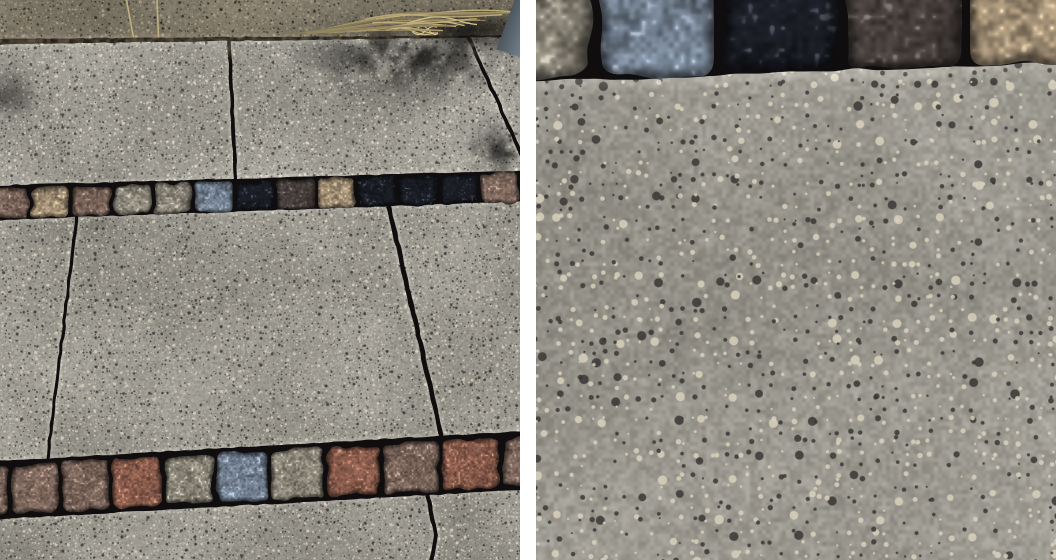
Left: the whole. Right: its middle third, enlarged.
Reproduce this texture procedurally as a Shadertoy shader.

```glsl
const vec3 GAP = vec3(0.06, 0.05, 0.05);
const vec3 SOIL = vec3(0.25, 0.22, 0.17);
const vec3 CONCRETE = vec3(0.585, 0.575, 0.54);
const vec3 STRAW = vec3(0.76, 0.69, 0.49);
// Granite kinds: tan, brown, grey, blue grey, black, red, dark brown
const vec3 GRANITE[7] = vec3[7](
    vec3(0.62, 0.55, 0.45), vec3(0.46, 0.38, 0.34), vec3(0.54, 0.52, 0.47),
    vec3(0.44, 0.49, 0.55), vec3(0.1, 0.11, 0.14), vec3(0.52, 0.35, 0.29),
    vec3(0.28, 0.25, 0.24));
const int FAR_KINDS[13] = int[13](1, 0, 1, 2, 2, 3, 4, 6, 0, 4, 4, 4, 1);
const int NEAR_KINDS[11] = int[11](1, 1, 1, 5, 2, 3, 2, 5, 1, 5, 1);

float hash(vec2 p) {
    vec3 q = fract(p.xyx * 0.1031);
    q += dot(q, q.yzx + 33.33);
    return fract((q.x + q.y) * q.z);
}
float noise(vec2 p) {
    vec2 i = floor(p), f = fract(p);
    f = f * f * (3.0 - 2.0 * f);
    return mix(mix(hash(i), hash(i + vec2(1, 0)), f.x),
               mix(hash(i + vec2(0, 1)), hash(i + vec2(1, 1)), f.x), f.y);
}
float fbm(vec2 p) {
    float sum = 0.0, amp = 0.5;
    for (int i = 0; i < 4; i++, amp *= 0.5) {
        sum += amp * noise(p);
        p = p * 2.03 + 17.0;
    }
    return sum;
}
float cover(float d, float px) { return clamp(0.5 - d / px, 0.0, 1.0); }
float above(vec2 p, float y0, float slope) { return p.y - y0 - slope * p.x; }

// Inside distance of a slanted band; each edge is (height, slope)
float band(vec2 p, vec2 low, vec2 high) {
    return min(above(p, low.x, low.y), -above(p, high.x, high.y));
}
// Distance to a leaning joint through point a
float joint(vec2 p, vec2 a, float lean, float halfWidth) {
    return abs(p.x - a.x - lean * (p.y - a.y)) - halfWidth;
}
float segment(vec2 p, vec2 a, vec2 b) {
    vec2 ab = b - a;
    return length(p - a - ab * clamp(dot(p - a, ab) / dot(ab, ab), 0.0, 1.0));
}
float stain(vec2 p, vec2 center, vec2 radius) {
    vec2 q = (p - center) / radius;
    return exp(-dot(q, q));
}
// Scattered aggregate: lighter and darker chips
vec3 chips(vec3 col, vec2 p, float cells, float px) {
    vec2 g = p * cells, id = floor(g);
    float pick = hash(id + 5.0);
    vec2 center = 0.25 + 0.5 * vec2(hash(id + 11.0), hash(id + 29.0));
    float d = (length(fract(g) - center) - mix(0.08, 0.24, hash(id + 47.0))) / cells;
    vec3 chip = pick < 0.27 ? vec3(0.85, 0.82, 0.74) : vec3(0.22, 0.21, 0.2);
    return mix(col, chip, cover(d, px * 1.3) * step(pick, 0.5) * 0.85);
}
vec3 concrete(vec2 p, float px) {
    float grain = 0.6 * noise(p * 420.0) + 0.4 * noise(p * 230.0) - 0.5;
    vec3 col = CONCRETE + 0.2 * (fbm(p * 6.0) - 0.47) + 0.17 * grain;
    return chips(chips(col, p, 85.0, px), p + 3.7, 150.0, px);
}
// Row of setts: (distance, index); rate is setts per unit and its falloff
vec2 setts(vec2 p, vec2 origin, float slope, vec2 rate, float halfHeight) {
    float s = p.x - origin.x, u = s * (rate.x - rate.y * s), id = floor(u + 0.5);
    float pitch = 1.0 / (rate.x - 2.0 * rate.y * s);
    vec2 q = vec2((u - id) * pitch, above(p, origin.y + slope * -origin.x, slope));
    float h = hash(vec2(id + 20.0, origin.y * 100.0));
    q.x += (h - 0.5) * 0.12 * q.y;
    q += 0.008 * (vec2(noise(p * 55.0), noise(p * 55.0 + 40.0)) - 0.5);
    vec2 size = vec2(pitch * (0.44 + 0.035 * h), halfHeight * (0.93 + 0.1 * h));
    vec2 e = abs(q) - size + 0.009;
    return vec2(length(max(e, 0.0)) + min(max(e.x, e.y), 0.0) - 0.009, id);
}
vec3 granite(vec3 base, vec2 p, float d) {
    float crystal = 0.6 * noise(p * 300.0) + 0.4 * noise(p * 160.0);
    vec3 col = base * (0.45 + 0.75 * crystal + 0.45 * fbm(p * vec2(45, 60)));
    col += 0.16 * smoothstep(0.68, 0.9, crystal);
    return col * mix(0.5, 1.0, smoothstep(0.0, 0.009, -d));
}

void mainImage(out vec4 fragColor, in vec2 fragCoord) {
    float px = 1.0 / iResolution.y;
    vec2 p = fragCoord * px;
    vec2 w = p + 0.0025 * (vec2(noise(p * 70.0), noise(p * 70.0 + 9.0)) - 0.5);

    // Slab courses and their joints, as inside distances
    float upper = band(w, vec2(0.669, 0.028), vec2(0.921, 0.014));
    upper = min(upper, joint(w, vec2(0.409, 0.931), -0.047, 0.0032));
    upper = min(upper, joint(w, vec2(0.853, 0.896), -0.454, 0.0035));
    float middle = band(w, vec2(0.177, 0.057), vec2(0.607, 0.036));
    middle = min(middle, joint(w, vec2(0.137, 0.609), 0.122, 0.0028));
    middle = min(middle, joint(w, vec2(0.694, 0.633), -0.229, 0.0042));
    float bend = abs(w.x - 0.779 + 0.22 * abs(w.y - 0.043)) - 0.0038;
    float lower = min(-above(w, 0.073, 0.056), bend), curb = above(w, 0.931, 0.007);
    float slab = max(max(upper, middle), max(lower, curb));

    // Concrete with worn rims and damp stains
    vec3 face = concrete(p, px) + 0.035 * step(0.0, upper);
    face += 0.07 * (1.0 - smoothstep(0.002, 0.009, slab));
    float damp = stain(p, vec2(0.73, 0.9), vec2(0.15, 0.055))
        + stain(p, vec2(0.91, 0.73), vec2(0.07, 0.04)) + 0.6 * stain(p, vec2(0, 0.83), vec2(0.06, 0.04));
    face *= 1.0 - 0.75 * min(damp, 1.0) * smoothstep(0.2, 0.65, fbm(p * 28.0));
    face *= mix(vec3(1), vec3(0.8, 0.77, 0.71), step(0.0, curb));
    vec3 ground = mix(GAP, SOIL * (0.5 + noise(p * 150.0)), smoothstep(0.88, 0.92, p.y));
    vec3 col = mix(ground, face, cover(-slab, px));

    // Two rows of granite setts
    vec2 far = setts(p, vec2(0.017, 0.637), 0.031, vec2(13.71, 0), 0.027);
    vec2 near = setts(p, vec2(0.0625, 0.128), 0.055, vec2(11.29, 1.28), 0.044);
    vec3 farBase = GRANITE[FAR_KINDS[clamp(int(far.y), 0, 12)]];
    vec3 nearBase = GRANITE[NEAR_KINDS[clamp(int(near.y) + 1, 0, 10)]];
    col = mix(col, granite(farBase, p, far.x), cover(far.x, px));
    col = mix(col, granite(nearBase, p, near.x), cover(near.x, px));

    // Dry grass along the curb
    col *= 1.0 - 0.65 * stain(p, vec2(0.84, 0.945), vec2(0.1, 0.03));
    for (float k = 0.0; k < 20.0; k++) {
        float h = hash(vec2(k, 3)), r = hash(vec2(k, 8)), start = mix(0.49, 0.76, h);
        float t = (p.x - start) / (mix(0.76, 0.92, r) - start);
        float y = 0.941 + 0.038 * r * smoothstep(0.52, 0.74, p.x) + 0.012 * (h - 0.3) * sin(t * 5.0 + k);
        float d = max(abs(p.y - y) - 0.0012, (abs(t - 0.5) - 0.5) * 0.2);
        col = mix(col, STRAW * (0.65 + 0.5 * h), cover(d, px));
    }
    // Upright stems
    for (float k = 0.0; k < 2.0; k++) {
        float x = 0.238 + 0.045 * k;
        float d = segment(p, vec2(x, 0.935), vec2(x - 0.014 + 0.011 * k, 1.01));
        col = mix(col, STRAW, cover(d - 0.0014, px));
    }
    // Steel post
    float side = p.x - 0.888 - 0.365 * (p.y - 0.915);
    vec3 steel = vec3(0.4, 0.45, 0.49) * (0.75 + 8.0 * max(side, 0.0));
    col = mix(col, steel, cover(max(-side, 0.912 - 0.3 * side - p.y), px));
    fragColor = vec4(clamp(col, 0.0, 1.0), 1.0);
}
```
